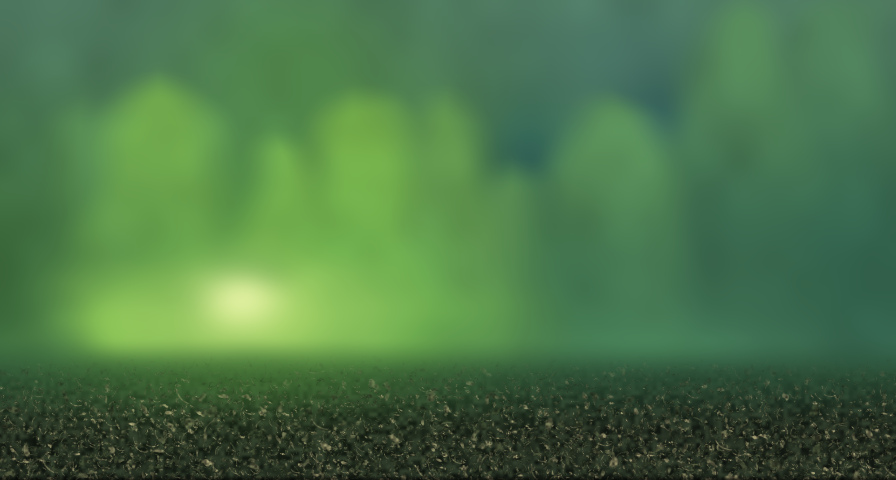
Give the GLSL for this background, as a WebGL 2 fragment shader.

```glsl
#version 300 es
precision highp float;
// A blurred sunlit forest behind a strip of sharp, littered soil.
uniform vec2 u_resolution;
out vec4 fragColor;

vec2 hash2(vec2 p) {
    vec3 q = fract(p.xyx * vec3(0.1031, 0.1030, 0.0973));
    q += dot(q, q.yzx + 33.33);
    return fract((q.xx + q.yz) * q.zy);
}

float noise(vec2 p) {
    vec2 i = floor(p), f = fract(p);
    f = f * f * (3.0 - 2.0 * f);
    return mix(mix(hash2(i).x, hash2(i + vec2(1, 0)).x, f.x),
               mix(hash2(i + vec2(0, 1)).x, hash2(i + vec2(1, 1)).x, f.x), f.y);
}

// Soft elliptical spot, 1 at its centre
float blob(vec2 p, vec2 centre, vec2 radius) {
    vec2 d = (p - centre) / radius;
    return exp(-dot(d, d));
}

// Soft rounded crown that widens downwards from its apex
float crown(vec2 p, vec2 apex, float width) {
    float depth = apex.y - p.y;
    float halfWidth = width * sqrt(max(depth, 0.0) * 6.0);
    float side = smoothstep(0.032, -0.032, abs(p.x - apex.x) - halfWidth);
    return side * smoothstep(-0.03, 0.07, depth) * (1.0 - 0.75 * smoothstep(0.1, 0.5, depth));
}

vec3 forest(vec2 p) {
    // Hazy distance
    vec3 color = mix(vec3(0.23, 0.41, 0.25), vec3(0.30, 0.46, 0.37), smoothstep(0.4, 1.0, p.y));
    color = mix(color, vec3(0.21, 0.39, 0.31), smoothstep(0.45, 0.75, p.x) * smoothstep(1.0, 0.5, p.y));
    color = mix(color, vec3(0.30, 0.51, 0.27), 0.8 * blob(p, vec2(0.33, 0.86), vec2(0.13, 0.2)));
    color = mix(color, vec3(0.37, 0.62, 0.29), blob(p, vec2(0.33, 0.47), vec2(0.27, 0.27)));
    color = mix(color, vec3(0.30, 0.48, 0.43), 0.8 * blob(p, vec2(0.70, 0.87), vec2(0.1, 0.14)));
    color = mix(color, vec3(0.20, 0.37, 0.35), 0.8 * blob(p, vec2(0.74, 0.77), vec2(0.05, 0.07)));
    color = mix(color, vec3(0.17, 0.35, 0.32), 0.85 * blob(p, vec2(0.59, 0.67), vec2(0.045, 0.12)));

    // Crowns: apex x, apex y, width, sunlight
    vec4 trees[10] = vec4[](
        vec4(0.01, 0.80, 0.040, 0.10), vec4(0.10, 0.82, 0.035, 0.35),
        vec4(0.93, 1.03, 0.060, 0.12), vec4(0.82, 1.00, 0.055, 0.24),
        vec4(0.68, 0.81, 0.060, 0.32), vec4(0.56, 0.65, 0.045, 0.42),
        vec4(0.50, 0.82, 0.045, 0.62), vec4(0.175, 0.85, 0.055, 0.88),
        vec4(0.315, 0.74, 0.030, 0.90), vec4(0.40, 0.83, 0.046, 1.0));
    for (int i = 0; i < 10; i++) {
        vec4 tree = trees[i];
        vec2 sway = vec2(0.03, 0.05) * (noise(p * vec2(11.0, 8.0) + 7.0 * float(i)) - 0.5);
        vec3 leaf = mix(vec3(0.28, 0.47, 0.35), vec3(0.50, 0.74, 0.30), tree.w);
        color = mix(color, leaf, 0.85 * crown(p + sway, tree.xy, tree.z));
    }

    // Shade at the sides and between the far trunks
    color = mix(color, vec3(0.18, 0.37, 0.29), 0.65 * blob(p, vec2(0.98, 0.42), vec2(0.2, 0.24)));
    color = mix(color, vec3(0.20, 0.39, 0.30), 0.5 * blob(p, vec2(0.63, 0.40), vec2(0.06, 0.14)));
    color = mix(color, vec3(0.21, 0.38, 0.20), 0.75 * blob(p, vec2(-0.01, 0.46), vec2(0.11, 0.26)));
    color *= 0.92 + 0.12 * noise(p * vec2(17.0, 7.0)) + 0.06 * noise(p * vec2(29.0, 15.0));

    // Low bushes and the bright opening
    vec2 b = p + 0.05 * (vec2(noise(p * 14.0), noise(p * 14.0 + 40.0)) - 0.5);
    color = mix(color, vec3(0.29, 0.53, 0.36), 0.7 * blob(b, vec2(0.71, 0.28), vec2(0.11, 0.06)));
    color = mix(color, vec3(0.42, 0.69, 0.31), 0.7 * blob(b, vec2(0.43, 0.32), vec2(0.13, 0.12)));
    color = mix(color, vec3(0.54, 0.78, 0.33), 0.85 * blob(b, vec2(0.14, 0.33), vec2(0.07, 0.08)));
    color = mix(color, vec3(0.68, 0.85, 0.41), 0.95 * blob(b, vec2(0.28, 0.34), vec2(0.125, 0.095)));
    return mix(color, vec3(0.90, 0.95, 0.65), 0.85 * blob(p, vec2(0.27, 0.375), vec2(0.045, 0.06)));
}

// Adds one scattered layer of leaf chips and curved twigs
vec3 litter(vec3 color, vec2 p, float scale, float seed) {
    vec2 grid = p * scale, home = floor(grid);
    float edge = scale / u_resolution.y;
    for (int k = 0; k < 9; k++) {
        vec2 cell = home + vec2(k % 3, k / 3) - 1.0;
        vec2 place = hash2(cell + seed), kind = hash2(cell + seed + 71.0);
        vec2 d = grid - cell - place;
        float angle = 6.2832 * kind.x;
        d = mat2(cos(angle), -sin(angle), sin(angle), cos(angle)) * d;
        float chip = (length(d * vec2(1.0, 1.3 + 1.5 * place.x)) - 0.14 - 0.3 * kind.y * kind.y
                     + 0.45 * (noise(grid * 4.0) - 0.5)) * 0.5;
        float twig = max(abs(d.y - 0.4 * d.x * d.x) - 0.04, abs(d.x) - 0.7);
        float shape = kind.y < 0.14 ? twig : chip;
        float density = mix(0.6, 0.25, smoothstep(0.02, 0.24, p.y));
        float cover = smoothstep(edge, -edge, shape) * step(place.y, density);
        vec3 tint = mix(vec3(0.19, 0.23, 0.15), vec3(0.60, 0.57, 0.42), kind.x * kind.x);
        tint *= 0.4 + noise(grid * 5.0 + seed);
        color = mix(color, tint, 0.8 * cover * smoothstep(0.27, 0.13, p.y));
    }
    return color;
}

void main() {
    vec2 uv = gl_FragCoord.xy / u_resolution;
    vec2 ground = vec2(uv.x * u_resolution.x / u_resolution.y, uv.y);
    vec3 color = forest(uv);

    // Grass haze melting into dark earth
    float sunlit = blob(uv, vec2(0.28, 0.22), vec2(0.25, 0.14));
    vec3 grass = mix(vec3(0.17, 0.32, 0.22), vec3(0.25, 0.43, 0.20), sunlit);
    color = mix(color, grass, smoothstep(0.30, 0.20, uv.y));
    vec3 earth = vec3(0.12, 0.145, 0.105) * (0.35 + 1.3 * noise(ground * 110.0));
    color = mix(color, earth, 0.92 * smoothstep(0.26, 0.09, uv.y));

    // Litter, fine to coarse, under a faint green light
    for (int i = 0; i < 4; i++)
        color = litter(color, ground, 105.0 - 23.0 * float(i), 19.0 * float(i) + 5.0);
    color += vec3(0.03, 0.06, 0.02) * sunlit * smoothstep(0.26, 0.15, uv.y);
    color *= mix(0.5, 1.0, smoothstep(0.0, 0.012, uv.y));
    fragColor = vec4(color, 1.0);
}
```
